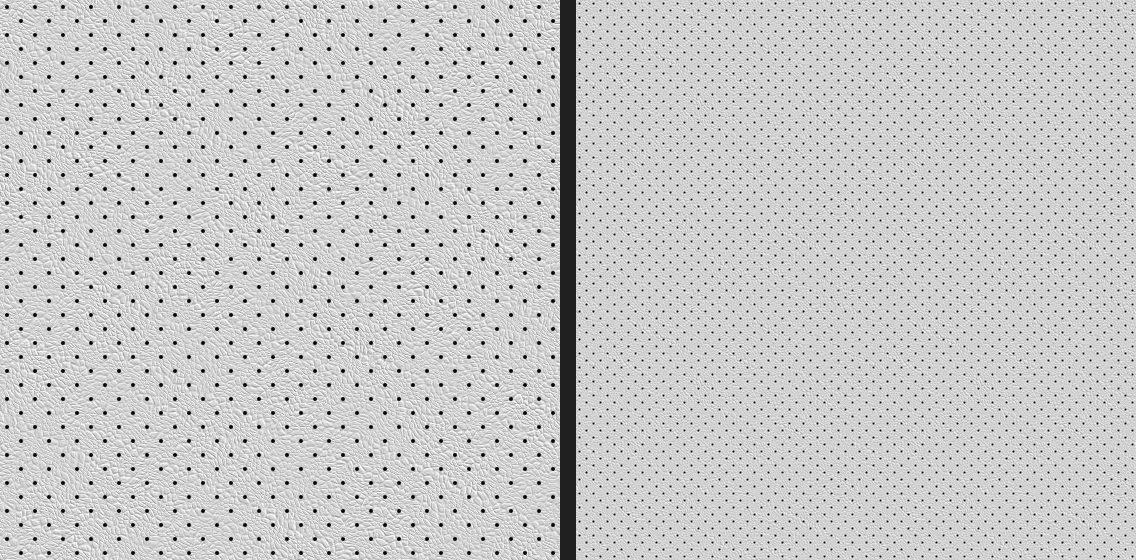
Left, the tile; right, the same tile 2 across and 2 down.
This texture is drawn by a Shadertoy shader. Its source:

```glsl
#define COLUMNS 20.0        // hole pairs across and down
#define HOLE_RADIUS 0.07    // in lattice cells
#define COARSE_GRAIN 100.0  // leather cells per canvas
#define FINE_GRAIN 168.0
#define STRETCH 1.28        // elongation of the grain
#define GRAIN_ANGLE -0.5
#define CREASE_WIDTH 0.46
#define RELIEF 0.145
#define LEATHER vec3(0.822)
#define HOLE_COLOR vec3(0.025)

const float TAU = 6.2831853;

vec2 hash2(vec2 cell) {
    vec3 h = fract(cell.xyx * vec3(0.1031, 0.1030, 0.0973));
    h += dot(h, h.yzx + 33.33);
    return fract((h.xx + h.yz) * h.zy);
}

// Sine that wraps over the unit canvas for whole-number frequencies
float wave(vec2 uv, vec2 freq, float phase) {
    return sin(TAU * dot(uv, freq) + phase);
}

// Wrapping cellular height: rounded pads separated by creases
float pads(vec2 uv, float count, mat2 metric) {
    vec2 p = uv * count, base = floor(p);
    float nearest = 9.0, second = 9.0;
    for (int y = -1; y <= 1; y++)
    for (int x = -1; x <= 1; x++) {
        vec2 cell = base + vec2(x, y);
        vec2 seed = cell + 0.5 + 0.85 * (hash2(mod(cell, count) + count) - 0.5);
        float d = length(metric * (seed - p));
        second = min(second, max(nearest, d));
        nearest = min(nearest, d);
    }
    return smoothstep(0.0, CREASE_WIDTH, second - nearest);
}

// Slope of the pads towards the light
float slope(vec2 uv, float count, mat2 metric, vec2 light) {
    vec2 offset = 0.1 * light / count;
    return pads(uv - offset, count, metric) - pads(uv + offset, count, metric);
}

float leatherRelief(vec2 uv) {
    // Bend the grain and turn its direction gently
    vec2 bent = uv + 0.0028 * vec2(wave(uv, vec2(7, 13), 0.4) + wave(uv, vec2(-17, 11), 2.1),
                                   wave(uv, vec2(12, -5), 1.3) + wave(uv, vec2(9, 19), 4.0));
    float angle = GRAIN_ANGLE + 0.25 * wave(uv, vec2(3, 2), 0.7)
                              + 0.2 * wave(uv, vec2(-4, 5), 2.9);
    vec2 along = vec2(cos(angle), sin(angle));
    vec2 across = vec2(-along.y, along.x);
    mat2 metric = transpose(mat2(along / STRETCH, across * STRETCH));

    float relief = slope(bent, COARSE_GRAIN, metric, across)
                 + 0.5 * slope(bent, FINE_GRAIN, metric, across);
    float strength = 1.0 + 0.12 * wave(uv, vec2(2, -3), 1.0)
                         + 0.12 * wave(uv, vec2(5, 4), 3.2);
    return relief * strength;
}

// Coverage of the staggered round holes
float holes(vec2 uv) {
    vec2 cell = fract(uv * COLUMNS);
    float d = min(length(cell - vec2(0.25, 0.75)), length(cell - vec2(0.75, 0.25)));
    float edge = 0.75 * COLUMNS / iResolution.y;
    return 1.0 - smoothstep(HOLE_RADIUS - edge, HOLE_RADIUS + edge, d);
}

void mainImage(out vec4 fragColor, in vec2 fragCoord) {
    vec2 uv = fragCoord / iResolution.xy;
    vec3 color = clamp(LEATHER + RELIEF * leatherRelief(uv), 0.6, 0.97);
    color = mix(color, HOLE_COLOR, holes(uv));
    fragColor = vec4(color, 1.0);
}
```
